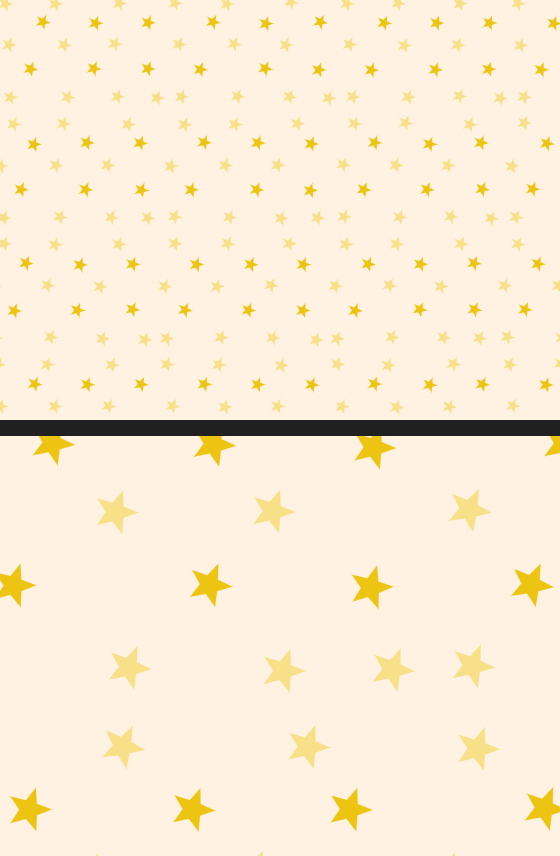
Top, the full canvas; bottom, a detail of the centre.
Reproduce this pattern procedurally as a Shadertoy shader.

```glsl
// Small leaning five-point stars scattered on cream, in gold and pale rows.
// Five rows form a band that repeats downwards; in each row the stars sit on
// a jittered column grid, and one pale row gains a close companion star.
// Lengths are fractions of the canvas height.
#define BAND_HEIGHT 0.287
#define BAND_TOP 0.0545
#define COLUMN_WIDTH 0.1354
#define STAR_RADIUS 0.0182
#define INNER_RATIO 0.43
#define LEAN 0.37
#define LEAN_JITTER 0.12
#define SWAY 0.075
#define SCATTER 0.04

const vec3 CREAM = vec3(1.0, 0.95, 0.89);
const vec3 PALE = vec3(0.97, 0.88, 0.53);
const vec3 GOLD = vec3(0.93, 0.77, 0.07);
const float TAU = 6.28318;

// Offset of each row below the band top, and its phase in columns
const float ROW_Y[5] = float[5](0.0, 0.052, 0.110, 0.176, 0.240);
const float ROW_PHASE[5] = float[5](0.54, 0.96, 0.45, 0.01, 0.06);

vec2 hash2(vec2 cell) {
    vec3 h = fract(cell.xyx * vec3(0.1031, 0.1030, 0.0973));
    h += dot(h, h.yzx + 33.33);
    return fract((h.xx + h.yz) * h.zy);
}

// Signed distance to a star, folded into half of one point
float starDistance(vec2 d, float lean) {
    float sector = TAU / 5.0;
    float angle = atan(d.x, d.y + 1e-7) - lean;
    angle = abs(mod(angle + 0.5 * sector, sector) - 0.5 * sector);
    vec2 folded = length(d) * vec2(sin(angle), cos(angle));
    vec2 tip = vec2(0.0, STAR_RADIUS);
    vec2 valley = STAR_RADIUS * INNER_RATIO * vec2(sin(0.5 * sector), cos(0.5 * sector));
    vec2 edge = valley - tip;
    return dot(folded - tip, normalize(vec2(-edge.y, edge.x)));
}

// Distance to the nearest star of one row; y grows upwards from the row
float rowDistance(vec2 p, float band, int row) {
    float phase = ROW_PHASE[row] + 0.14 * cos(band * TAU / 4.0);
    float nearest = floor(p.x / COLUMN_WIDTH - phase + 0.5);
    float rowId = band * 5.0 + float(row);
    float dist = 1.0;
    for (int k = -1; k <= 1; k++) {
        float column = nearest + float(k);
        vec2 jitter = hash2(vec2(column, rowId) + 17.0) - 0.5;
        float sway = SWAY * sin(column * TAU / 3.0 + 2.0 * float(row) + 1.0);
        float x = column + phase + sway + SCATTER * jitter.x;
        vec2 d = p - vec2(x * COLUMN_WIDTH, 0.005 * jitter.y);
        float lean = LEAN + LEAN_JITTER * (jitter.x + jitter.y);
        dist = min(dist, starDistance(d, lean));

        // Companion beside every third star of the fourth row
        if (row == 3 && mod(column, 3.0) < 0.5) {
            float gap = COLUMN_WIDTH * (0.42 + 0.14 * jitter.y);
            dist = min(dist, starDistance(d + vec2(gap, 0.003), lean));
        }
    }
    return dist;
}

void mainImage(out vec4 fragColor, in vec2 fragCoord) {
    float pixel = 1.0 / iResolution.y;
    vec2 p = fragCoord * pixel;

    // Depth inside the band, with a margin so no star crosses its border
    float margin = 0.023;
    float depth = 1.0 - p.y - BAND_TOP;
    float band = floor((depth + margin) / BAND_HEIGHT);
    depth -= band * BAND_HEIGHT;

    vec3 color = CREAM;
    for (int row = 0; row < 5; row++) {
        float dist = rowDistance(vec2(p.x, ROW_Y[row] - depth), band, row);
        float cover = smoothstep(0.75 * pixel, -0.75 * pixel, dist);
        bool isGold = row == 0 || row == 2;
        color = mix(color, isGold ? GOLD : PALE, cover);
    }
    fragColor = vec4(color, 1.0);
}
```
